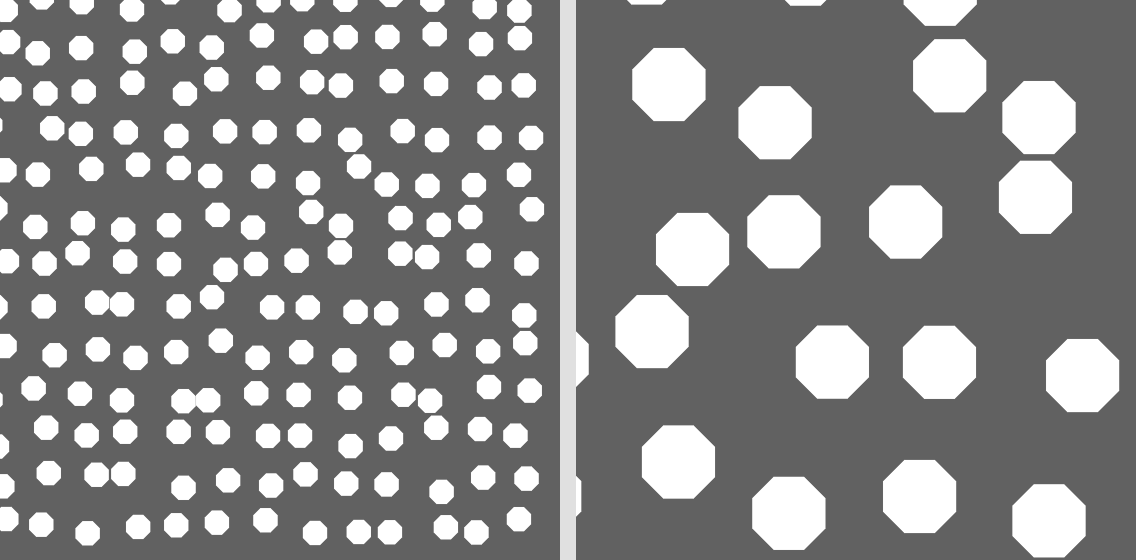
Left, the full canvas; right, a detail of the centre.
Write a Shadertoy shader that draws this pattern.

```glsl
// White octagonal dots scattered over flat grey.
// One dot sits near each point of a square lattice, shifted by a random jitter;
// every pixel takes the nearest dot among its neighbouring lattice points.

const vec3  GROUND_COLOR = vec3(0.38);
const vec3  DOT_COLOR    = vec3(1.0);
const float SPACING      = 0.078125; // lattice step, in canvas heights
const float APOTHEM      = 0.0218;   // half width of a dot, in canvas heights
const float JITTER       = 0.5;      // full range of the shift, in lattice steps
const float LAST_INDEX   = 12.0;     // last lattice column and row
const float EDGE_PIXELS  = 1.2;      // width of the smoothed edge

// Sine-free hash: lattice index to two values in 0..1.
vec2 hash22(vec2 p) {
    vec3 q = fract(p.xyx * vec3(0.1031, 0.1030, 0.0973));
    q += dot(q, q.yzx + 33.33);
    return fract((q.xx + q.yz) * q.zy);
}

// Signed distance to a regular octagon with a flat top.
float octagonDistance(vec2 p, float apothem) {
    p = abs(p);
    float diagonal = (p.x + p.y) * 0.70711;
    return max(max(p.x, p.y), diagonal) - apothem;
}

// Distance to the closest dot; the lattice starts at the upper left corner.
float dotsDistance(vec2 p) {
    vec2 nearest = floor(p / SPACING + 0.5);
    float d = 1.0;
    for (int j = -1; j <= 1; j++) {
        for (int i = -1; i <= 1; i++) {
            vec2 index = nearest + vec2(i, j);
            // The lattice ends before the right and lower borders.
            if (max(index.x, index.y) > LAST_INDEX) continue;
            vec2 shift = (hash22(index + 17.0) - 0.5) * JITTER;
            vec2 center = (index + shift) * SPACING;
            d = min(d, octagonDistance(p - center, APOTHEM));
        }
    }
    return d;
}

void mainImage(out vec4 fragColor, in vec2 fragCoord) {
    // Canvas units, measured downwards from the upper left.
    vec2 p = vec2(fragCoord.x, iResolution.y - fragCoord.y) / iResolution.y;
    float halfEdge = 0.5 * EDGE_PIXELS / iResolution.y;
    float coverage = 1.0 - smoothstep(-halfEdge, halfEdge, dotsDistance(p));
    fragColor = vec4(mix(GROUND_COLOR, DOT_COLOR, coverage), 1.0);
}
```
